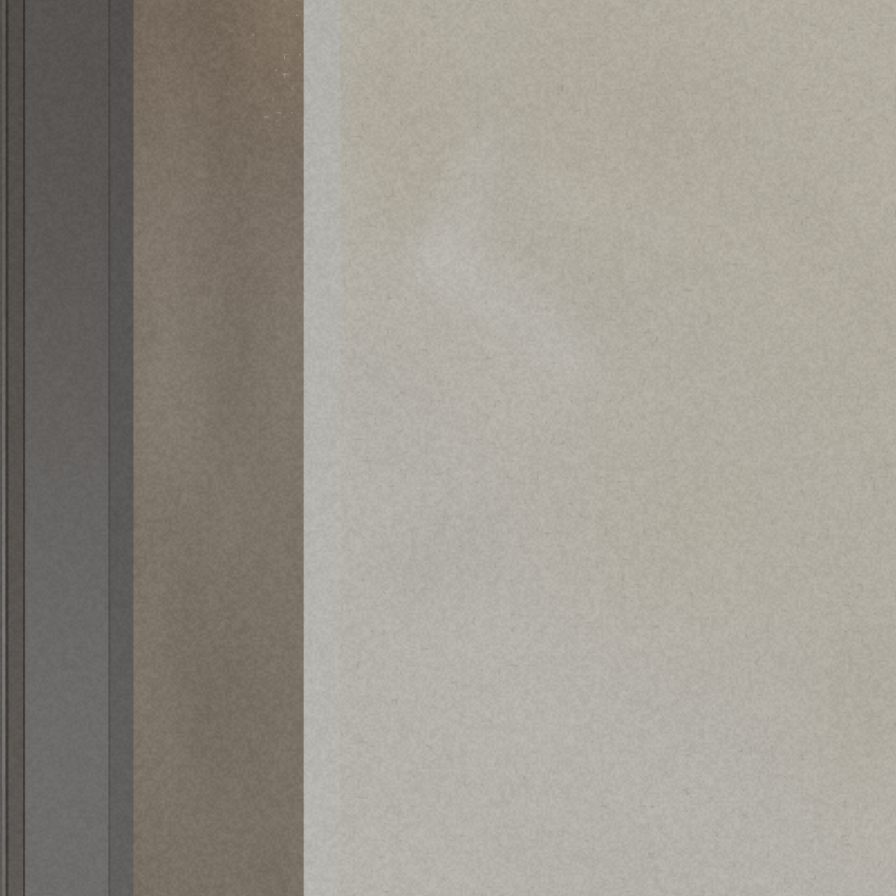
Write a three.js fragment shader that draws this background.

```glsl
// Plaster wall beside a shaded brown return and a grey metal door frame.
#define FRAME_END 0.149
#define CORNER_X 0.339
#define BAND_END 0.380
#define EDGE_SOFT 0.0012
#define GRAIN_SCALE 400.0
#define GRAIN_AMOUNT 0.045
#define MOTTLE_AMOUNT 0.022

varying vec2 vUv;

float hash(vec2 p) {
  vec3 q = fract(vec3(p.xyx) * 0.1031);
  q += dot(q, q.yzx + 33.33);
  return fract((q.x + q.y) * q.z);
}

float noise(vec2 p) {
  vec2 i = floor(p), f = fract(p);
  f = f * f * (3.0 - 2.0 * f);
  return mix(mix(hash(i), hash(i + vec2(1.0, 0.0)), f.x),
             mix(hash(i + vec2(0.0, 1.0)), hash(i + vec2(1.0)), f.x), f.y);
}

float fbm(vec2 p) {
  float sum = 0.0, amp = 0.5;
  for (int i = 0; i < 5; i++) {
    sum += amp * noise(p);
    p = mat2(1.6, 1.2, -1.2, 1.6) * p + 7.3;
    amp *= 0.5;
  }
  return sum;
}

float edge(float at, float x) {
  return smoothstep(at - EDGE_SOFT, at + EDGE_SOFT, x);
}

float line(float at, float halfWidth, float x) {
  return 1.0 - smoothstep(halfWidth * 0.5, halfWidth * 1.5, abs(x - at));
}

// Soft elliptical patch
float blob(vec2 p, vec2 center, vec2 radius) {
  vec2 d = (p - center) / radius;
  return exp(-dot(d, d));
}

// Soft trowel stroke between two points
float stroke(vec2 p, vec2 a, vec2 b, float width) {
  vec2 ab = b - a;
  float t = clamp(dot(p - a, ab) / dot(ab, ab), 0.0, 1.0);
  float d = length(p - a - ab * t) / width;
  return exp(-d * d);
}

vec3 metalFrame(vec2 p) {
  vec3 panel = mix(vec3(0.43, 0.425, 0.415), vec3(0.345, 0.33, 0.32), smoothstep(0.1, 1.0, p.y));
  vec3 jamb = mix(vec3(0.385, 0.38, 0.375), vec3(0.325, 0.315, 0.31), p.y);
  vec3 trim = mix(vec3(0.37, 0.35, 0.33), vec3(0.32, 0.30, 0.28), p.y);
  vec3 col = mix(trim, panel, edge(0.027, p.x));
  col = mix(col, jamb, edge(0.122, p.x));
  col *= 1.0 - 0.35 * line(0.027, 0.0012, p.x);
  col *= 1.0 - 0.16 * line(0.122, 0.0012, p.x);
  // Outer glint with a dark groove beside it
  col *= 1.0 - 0.3 * line(0.008, 0.0015, p.x);
  float glint = 0.35 + 0.65 * blob(p, vec2(0.0, 0.3), vec2(1.0, 0.3));
  return mix(col, vec3(0.56, 0.57, 0.58), 0.6 * glint * line(0.004, 0.0015, p.x));
}

vec3 brownReturn(vec2 p) {
  vec3 col = mix(vec3(0.475, 0.44, 0.40), vec3(0.455, 0.41, 0.36), smoothstep(0.5, 1.0, p.y));
  col += 0.035 * blob(p, vec2(0.19, 0.60), vec2(0.06, 0.28));
  col += 0.020 * blob(p, vec2(0.32, 0.50), vec2(0.05, 0.30));
  col -= 0.020 * blob(p, vec2(0.23, 0.26), vec2(0.05, 0.15));
  col += vec3(0.035, 0.025, 0.012) * blob(p, vec2(0.32, 1.0), vec2(0.05, 0.10));
  col += 0.05 * (fbm(p * vec2(16.0, 5.0) + 11.0) - 0.48);
  // Bright flecks gather near the upper corner
  float fleck = smoothstep(0.88, 0.98, noise(p * 230.0 + 5.0));
  float spread = 0.15 + blob(p, vec2(0.31, 0.95), vec2(0.04, 0.10));
  return col + vec3(0.12, 0.11, 0.09) * fleck * spread;
}

vec3 plasterWall(vec2 p) {
  vec3 cool = vec3(0.705, 0.693, 0.668);
  vec3 warm = vec3(0.688, 0.665, 0.615);
  vec2 q = p + 0.06 * (vec2(fbm(p * 6.0), fbm(p * 6.0 + 19.0)) - 0.48);
  float warmth = 0.85 * smoothstep(0.75, 1.65, q.x + q.y);
  warmth += 0.55 * blob(q, vec2(0.44, 0.84), vec2(0.07, 0.12));
  warmth += 0.45 * blob(q, vec2(0.67, 0.82), vec2(0.09, 0.10));
  warmth += 0.40 * blob(q, vec2(0.76, 0.40), vec2(0.12, 0.12));
  warmth += 0.35 * blob(q, vec2(0.96, 0.20), vec2(0.06, 0.10));
  // Pale strokes of thinner plaster
  float veil = stroke(q, vec2(0.52, 0.84), vec2(0.50, 0.72), 0.035);
  veil += stroke(q, vec2(0.50, 0.72), vec2(0.63, 0.61), 0.035);
  veil += 0.7 * stroke(q, vec2(0.59, 0.79), vec2(0.73, 0.75), 0.03);
  warmth = clamp(warmth - 0.35 * veil, 0.0, 1.0);
  vec3 col = mix(cool, warm, warmth) + 0.010 * veil;
  col -= 0.015 * blob(q, vec2(0.50, 0.38), vec2(0.07, 0.06));
  col += MOTTLE_AMOUNT * (fbm(p * 9.0 + 3.0) - 0.48);
  // Smooth pale band along the corner
  vec3 band = mix(vec3(0.715, 0.707, 0.685), vec3(0.695, 0.69, 0.67), p.y);
  return mix(band, col, smoothstep(BAND_END - 0.003, BAND_END + 0.003, p.x));
}

void main() {
  vec2 p = vUv;
  vec3 col = mix(metalFrame(p), brownReturn(p), edge(FRAME_END, p.x));
  col = mix(col, plasterWall(p), edge(CORNER_X, p.x));
  // Fine grain, with sparse darker pits on the plaster
  float grain = noise(p * GRAIN_SCALE) + 0.5 * noise(p * GRAIN_SCALE * 0.45 + 31.0) - 0.75;
  col += GRAIN_AMOUNT * grain * mix(0.7, 1.0, edge(FRAME_END, p.x));
  col -= 0.035 * smoothstep(0.86, 0.98, noise(p * 210.0 + 57.0)) * edge(BAND_END, p.x);
  gl_FragColor = vec4(col, 1.0);
}
```
